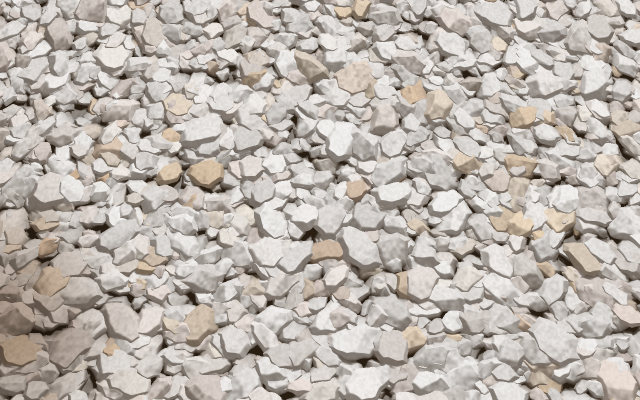
Write a Shadertoy shader that draws this texture.

```glsl
// Sunlit bed of pale crushed limestone seen at a slant.
// Faceted stones from three jittered grids form a height field (highest wins),
// lit by one sun with short marched shadows and darkened gaps.

const vec3 SUN = vec3(0.17, 0.66, 0.73);
const float FLOOR_HEIGHT = -0.010;
const float PERSPECTIVE = 0.30;

struct Surface { vec2 slope; float height; vec3 seed; };

vec3 hash3(vec3 p) {
    p = fract(p * vec3(0.1031, 0.1030, 0.0973));
    p += dot(p, p.yxz + 33.33);
    return fract((p.xxy + p.yxx) * p.zyx);
}

float valueNoise(vec2 p, float seed) {
    vec2 cell = floor(p), f = fract(p);
    f = f * f * (3.0 - 2.0 * f);
    float a = hash3(vec3(cell, seed)).x;
    float b = hash3(vec3(cell + vec2(1, 0), seed)).x;
    float c = hash3(vec3(cell + vec2(0, 1), seed)).x;
    float d = hash3(vec3(cell + vec2(1, 1), seed)).x;
    return mix(mix(a, b, f.x), mix(c, d, f.x), f.y);
}

// Planes are stored as xy = slope, z = height; the blend keeps slopes exact.
vec3 softMin(vec3 a, vec3 b, float k) {
    float m = clamp(0.5 + 0.5 * (a.z - b.z) / k, 0.0, 1.0);
    vec3 blend = mix(a, b, m);
    blend.z -= k * m * (1.0 - m);
    return blend;
}

// One stone of unit radius: two tilted tops cut by seven steep sides.
vec3 stone(vec2 p, vec3 rnd) {
    vec2 tiltA = (rnd.xy - 0.5) * 0.8;
    vec2 tiltB = (rnd.zx - 0.5) * 1.5;
    vec3 s = softMin(vec3(tiltA, 0.52 + dot(tiltA, p)),
                     vec3(tiltB, 0.58 + dot(tiltB, p)), 0.08);
    float angle = rnd.z * 6.2832;
    vec2 dir = vec2(cos(angle), sin(angle));
    const mat2 TURN = mat2(0.590, 0.808, -0.808, 0.590);
    for (int k = 0; k < 7; k++) {
        float pick = fract(rnd.x * 7.3 + float(k) * (0.618 + rnd.y));
        float steep = mix(1.3, 3.5, fract(pick * 5.7 + rnd.z));
        float reach = mix(0.70, 1.05, pick);
        s = softMin(s, vec3(-dir * steep, steep * (reach - dot(dir, p))), 0.12);
        dir = TURN * dir;
    }
    return s;
}

// Highest stone surface at a point of the ground.
Surface pile(vec2 p) {
    Surface top = Surface(vec2(0.0), FLOOR_HEIGHT, vec3(0.5));
    for (int layer = 0; layer < 3; layer++) {
        float level = float(layer);
        float size = 0.085 - 0.0175 * level;
        vec2 grid = p / size + 40.0 + 17.3 * level;
        for (int n = 0; n < 9; n++) {
            vec2 id = floor(grid) + vec2(n % 3 - 1, n / 3 - 1);
            vec3 place = hash3(vec3(id, level));
            vec3 form = hash3(vec3(id.yx, level + 7.0));
            vec2 offset = grid - id - 0.5 - (place.xy - 0.5) * 0.7;
            float radius = mix(0.44, 0.76, place.z * place.z);
            float angle = (form.x - 0.5) * 2.2;
            float c = cos(angle), s = sin(angle);
            mat2 shape = mat2(0.85, 0.0, 0.0, mix(1.0, 1.4, form.y)) * mat2(c, -s, s, c);
            vec2 local = shape * offset / radius;
            if (dot(local, local) > 1.5) continue;
            vec3 body = stone(local, fract(form.yzx * 3.7 + place));
            float height = size * (radius * body.z + 0.4 * form.z);
            if (body.z > -0.2 && height > top.height)
                top = Surface(body.xy * shape, height, fract(place.zxy * 5.3 + form));
        }
    }
    return top;
}

float sunlight(vec2 p, float height) {
    float rise = SUN.z / length(SUN.xy), blocked = 0.0;
    for (int k = 1; k <= 4; k++) {
        float t = 0.011 * float(k);
        float other = pile(p + normalize(SUN.xy) * t).height;
        blocked = max(blocked, (other - height - rise * t) / 0.007);
    }
    return 1.0 - clamp(blocked, 0.0, 1.0);
}

vec3 gravel(vec2 uv, float aspect) {
    // Ground coordinates: stones shrink gently toward the top.
    float scale = 1.0 - PERSPECTIVE * uv.y;
    vec2 p = vec2((uv.x - 0.5 * aspect) / scale, -log(scale) / PERSPECTIVE);
    p += 0.006 * (vec2(valueNoise(p * 45.0, 1.0), valueNoise(p * 45.0, 2.0)) - 0.5);

    Surface s = pile(p);
    vec2 rough = vec2(valueNoise(p * 95.0, 3.0), valueNoise(p * 95.0, 4.0)) - 0.5;
    float grain = valueNoise(p * 180.0, 5.0) - 0.5;
    vec3 normal = normalize(vec3(-s.slope - 0.45 * rough, 1.0));

    // Sun, sky light and the gloom of the gaps.
    float sun = smoothstep(-0.1, 0.85, dot(normal, SUN)) * sunlight(p, s.height);
    float open = mix(0.25, 1.0, smoothstep(FLOOR_HEIGHT, 0.028, s.height));
    float albedo = 0.89 + 0.12 * (s.seed.x - 0.5) + 0.07 * grain;
    float value = min(albedo * (0.52 * open + 0.47 * sun), 0.94);

    // Warm shadows, a few ochre stones, damper soil in the lower left.
    vec3 color = vec3(value) + vec3(1.0, 0.0, -1.0) * (0.005 + 0.045 * (1.0 - value));
    color *= mix(vec3(1.0), vec3(0.98, 0.89, 0.77), pow(s.seed.y, 14.0));
    color *= mix(vec3(1.0), vec3(0.97, 0.93, 0.91), pow(s.seed.z, 4.0));
    float damp = smoothstep(0.40, 0.0, length(uv - vec2(0.0, 0.2)));
    return color * mix(vec3(1.0), vec3(0.74, 0.68, 0.63), damp);
}

void mainImage(out vec4 fragColor, in vec2 fragCoord) {
    vec3 sum = vec3(0.0);
    for (int n = 0; n < 4; n++) {
        vec2 shift = (vec2(n % 2, n / 2) - 0.5) * 0.5;
        sum += gravel((fragCoord + shift) / iResolution.y, iResolution.x / iResolution.y);
    }
    fragColor = vec4(clamp(sum / 4.0, 0.0, 1.0), 1.0);
}
```
